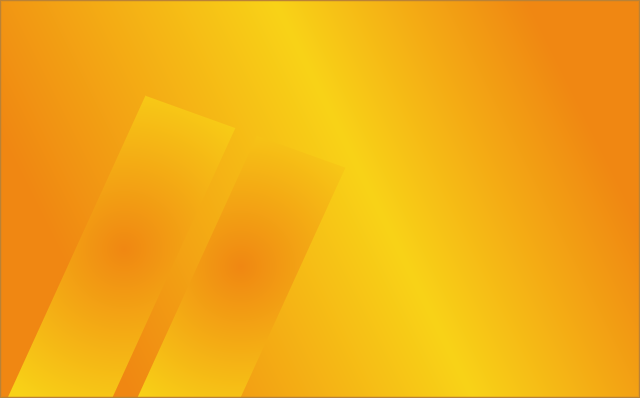
A Shadertoy shader for this background:

```glsl
// Amber diagonal gradient with two slanted, radially shaded bars and a thin frame.

#define YELLOW vec3(0.973, 0.825, 0.090)
#define ORANGE vec3(0.940, 0.530, 0.070)
#define FRAME_COLOR vec3(0.73, 0.51, 0.21)
#define FRAME_WIDTH 0.0031
#define RIDGE_TOP 0.690    // x of the bright ridge at the top edge
#define RIDGE_SLOPE 0.5    // sideways drift of the ridge per unit downward
#define FADE_LEFT 0.765    // distance from ridge to full orange
#define FADE_RIGHT 0.565
#define BAR_SLANT 0.456    // sideways drift of the bar sides
#define BAR_TOP vec2(0.109, 0.36)  // height offset and slope of the top edge

// Antialiased coverage of the side where dist is positive.
float coverage(float dist, float pixel) {
    return clamp(dist / pixel + 0.5, 0.0, 1.0);
}

// Two-sided linear gradient around the slanted ridge; q.y points down.
vec3 backdrop(vec2 q) {
    float d = (q.x - RIDGE_TOP - RIDGE_SLOPE * q.y) / length(vec2(1.0, RIDGE_SLOPE));
    float t = d < 0.0 ? -d / FADE_LEFT : d / FADE_RIGHT;
    return mix(YELLOW, ORANGE, clamp(t, 0.0, 1.0));
}

// Mask of a bar whose sides start and end at the given slanted x positions.
float barMask(vec2 q, vec2 sides, float pixel) {
    float s = q.x + BAR_SLANT * q.y;
    float side = min(s - sides.x, sides.y - s) / length(vec2(1.0, BAR_SLANT));
    float top = (q.y - BAR_TOP.x - BAR_TOP.y * q.x) / length(vec2(1.0, BAR_TOP.y));
    return coverage(min(side, top), pixel);
}

// Orange glow fading outward to yellow.
vec3 barColor(vec2 q, vec2 center, float radius) {
    return mix(ORANGE, YELLOW, clamp(length(q - center) / radius, 0.0, 1.0));
}

void mainImage(out vec4 fragColor, in vec2 fragCoord) {
    float pixel = 1.0 / iResolution.y;
    vec2 size = iResolution.xy * pixel;
    vec2 p = fragCoord * pixel;
    vec2 q = vec2(p.x, 1.0 - p.y);

    vec3 color = backdrop(q);

    // Slanted bars
    color = mix(color, barColor(q, vec2(0.312, 0.626), 0.45),
                barMask(q, vec2(0.475, 0.738), pixel));
    color = mix(color, barColor(q, vec2(0.605, 0.670), 0.42),
                barMask(q, vec2(0.801, 1.060), pixel));

    // Thin frame
    vec2 inset = min(p, size - p);
    color = mix(color, FRAME_COLOR, coverage(FRAME_WIDTH - min(inset.x, inset.y), pixel));

    fragColor = vec4(color, 1.0);
}
```
